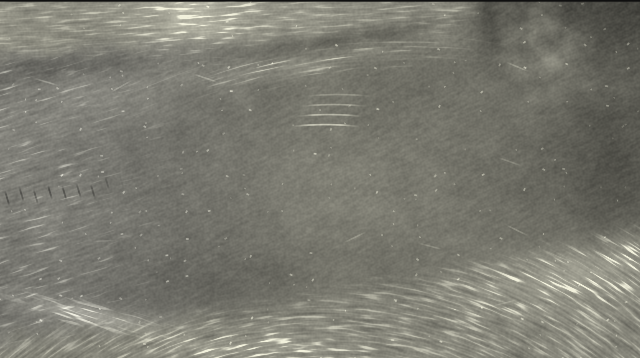
Give the GLSL for this texture, as a WebGL 2 fragment shader.

```glsl
#version 300 es
precision highp float;

uniform vec2 u_resolution;
out vec4 outColor;

vec2 hash2(vec2 cell) {
    uvec2 k = uvec2(ivec2(cell) + 4096);
    uint h = k.x * 1597334673u ^ k.y * 3812015801u;
    h = (h ^ (h >> 15)) * 2246822519u;
    h ^= h >> 13;
    uint g = h * 3266489917u;
    g ^= g >> 16;
    return vec2(h & 65535u, g & 65535u) / 65535.0;
}

float gradientDot(vec2 cell, vec2 offset) {
    float a = 6.28318 * hash2(cell).x;
    return dot(vec2(cos(a), sin(a)), offset);
}

// Gradient noise, roughly -1 to 1
float noise(vec2 p) {
    vec2 i = floor(p), f = p - i;
    vec2 w = f * f * f * (f * (f * 6.0 - 15.0) + 10.0);
    float low = mix(gradientDot(i, f), gradientDot(i + vec2(1, 0), f - vec2(1, 0)), w.x);
    float high = mix(gradientDot(i + vec2(0, 1), f - vec2(0, 1)), gradientDot(i + 1.0, f - 1.0), w.x);
    return 1.5 * mix(low, high, w.y);
}

float fbm(vec2 p) {
    float sum = 0.0, gain = 0.55;
    for (int i = 0; i < 4; i++) {
        sum += gain * noise(p);
        p = mat2(1.6, 1.2, -1.2, 1.6) * p + 7.3;
        gain *= 0.5;
    }
    return sum;
}

vec2 turn(vec2 p, float angle) {
    float c = cos(angle), s = sin(angle);
    return vec2(c * p.x + s * p.y, c * p.y - s * p.x);
}

// Arc length and radius around a centre, for curved brushing
vec2 arcFrame(vec2 p, vec2 centre) {
    vec2 d = p - centre;
    return vec2(atan(d.x, d.y) * 1.3, length(d));
}

float blob(vec2 p, vec2 centre, vec2 radii, float angle) {
    vec2 q = turn(p - centre, angle) / radii;
    return exp(-dot(q, q));
}

// Fine brushed lines running along q.x
float brushed(vec2 q, float along, float across) {
    return 0.65 * noise(q * vec2(along, across)) + 0.5 * noise(q * vec2(along * 1.9, across * 1.8) + 31.7);
}

float glints(float lines, float threshold) {
    return smoothstep(threshold, threshold + 0.5, lines);
}

float segment(vec2 p, vec2 halfSize, float soft) {
    vec2 d = abs(p);
    return smoothstep(halfSize.x, halfSize.x * 0.3, d.x) * smoothstep(halfSize.y + soft, halfSize.y, d.y);
}

// One randomly placed mark per chosen grid cell
float scatter(vec2 p, float density, float chance, vec2 halfSize, float spread, float soft) {
    vec2 g = p * density, cell = floor(g);
    vec2 place = hash2(cell), pick = hash2(cell + 571.0);
    vec2 q = (g - cell - mix(vec2(0.3), vec2(0.7), place)) / density;
    return step(pick.x, chance) * (0.4 + 0.6 * place.x) * segment(turn(q, (pick.y - 0.4) * spread), halfSize, soft);
}

void main() {
    float pixel = 1.0 / u_resolution.y;
    vec2 p = gl_FragCoord.xy * pixel;
    p.x *= 1.7902 * u_resolution.y / u_resolution.x;
    float cloud = fbm(p * 3.0 + 11.0);
    float mottle = fbm(p * vec2(11.0, 14.0));

    // Brushing directions
    float topLines = brushed(turn(p, 0.06), 11.0, 95.0);
    float sweepLines = brushed(arcFrame(p, vec2(1.15, -1.0)), 7.0, 90.0);
    float midLines = brushed(turn(p, 0.45), 20.0, 85.0);
    float leftLines = brushed(turn(p, 0.28), 11.0, 85.0);
    float lowLines = brushed(arcFrame(p, vec2(0.9, -1.05)), 10.0, 88.0);
    float cornerLines = brushed(turn(p, -0.3), 9.0, 80.0);

    // Regions
    float ragged = 0.04 * mottle;
    float topBand = smoothstep(-0.025, 0.05, p.y - 0.83 - 0.07 * p.x + ragged) * smoothstep(1.37, 1.26, p.x + ragged);
    float lowEdge = 0.06 + 0.092 * p.x + 0.04 * p.x * p.x;
    float lowBand = smoothstep(0.05, -0.06, p.y - lowEdge + ragged);
    float leftSide = smoothstep(0.6, 0.0, p.x) * (1.0 - topBand) * (1.0 - lowBand);
    float topHot = blob(p, vec2(0.54, 0.96), vec2(0.14, 0.1), 0.0);
    float sweep = blob(p, vec2(0.87, 0.82), vec2(0.36, 0.035), 0.14);
    float rightHot = blob(p, vec2(1.7, 0.26), vec2(0.33, 0.09), 0.25);
    float baseHot = blob(p, vec2(0.72, 0.03), vec2(0.25, 0.04), 0.0);
    float cornerHot = blob(p, vec2(0.25, 0.12), vec2(0.17, 0.03), -0.2);
    float patchGlow = blob(p, vec2(1.52, 0.9), vec2(0.11, 0.14), 0.3);

    // Broad light and shade
    float v = 0.45 + 0.05 * cloud + 0.04 * mottle;
    v += 0.11 * topBand + 0.08 * lowBand + 0.03 * leftSide;
    v += 0.17 * topHot + 0.09 * sweep + 0.11 * rightHot + 0.08 * baseHot + 0.17 * cornerHot;
    v += 0.05 * blob(p, vec2(0.2, 0.7), vec2(0.35, 0.09), 0.2);
    v += 0.04 * blob(p, vec2(1.1, 0.45), vec2(0.3, 0.2), 0.2);
    v -= 0.07 * blob(p, vec2(0.98, 0.895), vec2(0.32, 0.02), 0.15);
    v -= 0.07 * blob(p, vec2(0.1, 0.805), vec2(0.35, 0.03), 0.1);
    v -= 0.05 * blob(p, vec2(0.6, 0.2), vec2(0.3, 0.1), 0.15);
    v -= 0.13 * blob(p, vec2(1.74, 0.56), vec2(0.28, 0.25), 0.3);
    v -= 0.17 * smoothstep(1.28, 1.38, p.x + ragged) * smoothstep(0.72, 0.98, p.y + 0.1 * cloud);
    v += patchGlow * (0.15 + 0.16 * mottle);

    // Brushed texture
    float middle = (1.0 - topBand) * (1.0 - lowBand);
    v += 0.1 * topBand * topLines + 0.13 * lowBand * lowLines;
    v += middle * (0.035 * midLines + 0.07 * leftSide * leftLines) + 0.1 * sweep * sweepLines;
    v += glints(topLines, 0.15) * (0.1 * topBand + 0.35 * topHot);
    v += glints(sweepLines, 0.2) * 0.32 * sweep;
    v += glints(lowLines, 0.12) * (0.1 * lowBand + 0.4 * rightHot * lowBand + 0.35 * baseHot);
    v += glints(cornerLines, 0.05) * 0.4 * cornerHot + glints(leftLines, 0.3) * 0.2 * leftSide;
    v += 0.025 * noise(p * 140.0) + 0.02 * noise(p * 75.0 + 5.0);

    // Stray scratches, specks and a row of small nicks
    v += 0.16 * scatter(p, 4.5, 0.3, vec2(0.04, 0.0008), 1.2, pixel);
    v += 0.28 * scatter(p + 3.1, 17.0, 0.2, vec2(0.006, 0.001), 2.0, pixel);
    v += 0.2 * scatter(p + 9.4, 29.0, 0.12, vec2(0.003, 0.0012), 3.0, pixel);
    for (int i = 0; i < 4; i++) {
        float k = float(i);
        vec2 q = p - vec2(0.91 + 0.012 * k, 0.652 + 0.028 * k);
        v += (0.3 - 0.06 * k) * segment(q + vec2(0, 0.6 * q.x * q.x), vec2(0.1, 0.001), pixel);
    }
    float slot = floor(p.x / 0.04);
    vec2 nick = vec2(p.x - (slot + 0.5) * 0.04, p.y - 0.42 - 0.16 * p.x - 0.03 * hash2(vec2(slot, 9)).x);
    v -= 0.15 * segment(turn(nick, 1.85), vec2(0.025, 0.001), pixel) * smoothstep(0.4, 0.2, p.x);

    // Warm grey metal and the dark upper rim
    v = clamp(v, 0.2, 0.95);
    float warmth = 0.91 + 0.03 * smoothstep(1.0, 0.2, p.x) * middle;
    vec3 metal = v * vec3(1.0, 0.995, warmth);
    float rim = smoothstep(0.995 - pixel, 0.995 + pixel, p.y);
    outColor = vec4(mix(metal, vec3(0.06), rim), 1.0);
}
```
